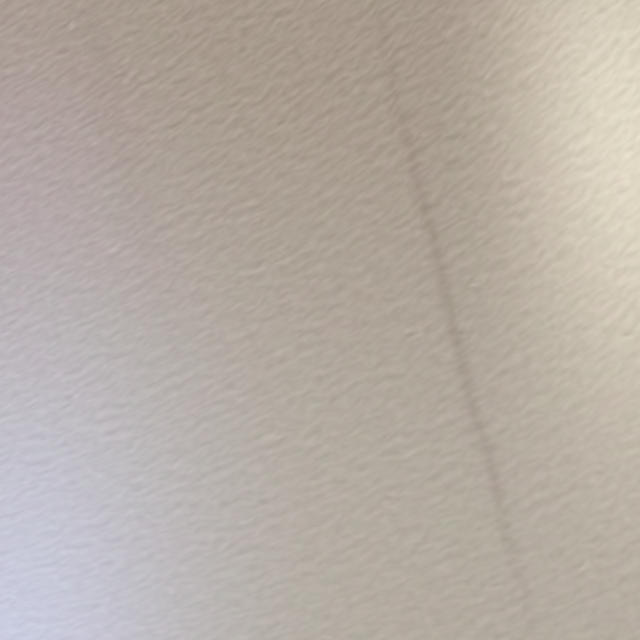
Give the GLSL for this texture, as a Shadertoy shader.

```glsl
#define GRAIN_ACROSS 78.0
#define GRAIN_ALONG 30.0
#define GRAIN_CONTRAST 0.068
#define GRAIN_SLOPE 0.55
#define SLOPE_CHANGE 0.38
#define TINT_CONTRAST 0.018
#define CREASE_WIDTH 0.011
#define CREASE_DEPTH 0.042

const vec3 TAUPE_LOW = vec3(0.700, 0.668, 0.622);
const vec3 TAUPE_HIGH = vec3(0.652, 0.602, 0.548);
const vec3 LILAC = vec3(0.700, 0.640, 0.650);
const vec3 COOL_LIGHT = vec3(0.795, 0.805, 0.885);
const vec3 WARM_LIGHT = vec3(0.880, 0.850, 0.775);

vec2 hash2(vec2 cell) {
    vec2 k = vec2(dot(cell, vec2(127.1, 311.7)), dot(cell, vec2(269.5, 183.3)));
    return fract(sin(k) * 43758.5453) * 2.0 - 1.0;
}

// Gradient noise, roughly -0.7 to 0.7
float noise(vec2 p) {
    vec2 i = floor(p), f = fract(p);
    vec2 w = f * f * f * (f * (f * 6.0 - 15.0) + 10.0);
    float a = dot(hash2(i), f);
    float b = dot(hash2(i + vec2(1, 0)), f - vec2(1, 0));
    float c = dot(hash2(i + vec2(0, 1)), f - vec2(0, 1));
    float d = dot(hash2(i + vec2(1, 1)), f - vec2(1, 1));
    return mix(mix(a, b, w.x), mix(c, d, w.x), w.y);
}

float bell(float x, float width) {
    return exp(-x * x / (width * width));
}

// Broad light falling on the surface
vec3 lighting(vec2 uv) {
    vec3 col = mix(TAUPE_LOW, TAUPE_HIGH, smoothstep(0.15, 1.0, uv.y));
    col = mix(col, LILAC, 0.7 * bell(uv.x, 0.22) * bell(uv.y - 0.72, 0.3));
    float cool = bell(uv.x, 0.32) * (1.0 - smoothstep(-0.1, 0.95, uv.y));
    col = mix(col, COOL_LIGHT, cool);
    float warm = smoothstep(0.75, 1.07, uv.x + 0.1 * uv.y) * bell(uv.y - 0.78, 0.45);
    return mix(col, WARM_LIGHT, warm);
}

// Slanted fibres, steeper toward the top, raked by light from above
float fibres(vec2 uv) {
    vec2 c = uv - 0.5;
    float across = c.y - (GRAIN_SLOPE + SLOPE_CHANGE * c.y) * c.x;
    float along = c.x + 0.45 * c.y;
    vec2 p = vec2(along * GRAIN_ALONG, across * GRAIN_ACROSS);
    p += 0.45 * vec2(noise(uv * 23.0), noise(uv * 31.0 + 7.0));
    float coarse = noise(p) - 0.6 * noise(p + vec2(0.1, 0.55));
    float fine = noise(p * vec2(2.1, 1.75) + 31.0);
    return 0.7 * coarse + 0.55 * fine;
}

// Soft dark fold; the offset is measured from its centre line
float crease(float offset, float y) {
    float fade = smoothstep(0.0, 0.3, y) * (1.0 - smoothstep(0.6, 1.0, y));
    return bell(offset, CREASE_WIDTH) * (0.25 + 0.75 * fade);
}

void mainImage(out vec4 fragColor, in vec2 fragCoord) {
    vec2 uv = fragCoord / iResolution.xy;
    vec3 col = lighting(uv);

    // Main fold and a fainter one on the left
    float wobble = 0.012 * noise(vec2(uv.y * 7.0, 3.5));
    float fold = crease(uv.x - 0.835 + 0.25 * uv.y + wobble, uv.y);
    float faint = bell(uv.x - 0.40 + 0.27 * uv.y + wobble, 0.025) * smoothstep(0.3, 0.8, uv.y);
    col -= CREASE_DEPTH * (fold + 0.25 * faint) * vec3(0.85, 1.0, 0.95);

    // Relief, with scattered rougher patches
    float rough = smoothstep(0.22, 0.55, noise(uv * vec2(24.0, 30.0) + 11.0));
    float strength = mix(0.75, 1.15, uv.y) * (1.0 + 1.1 * rough);
    col += GRAIN_CONTRAST * strength * fibres(uv);

    // Slight pink and green mottling
    float tint = noise(uv * 42.0 + 5.0) + 0.6 * noise(uv * 9.0 + 19.0);
    col += TINT_CONTRAST * tint * vec3(0.6, -0.5, 0.3);

    fragColor = vec4(clamp(col, 0.0, 1.0), 1.0);
}
```
